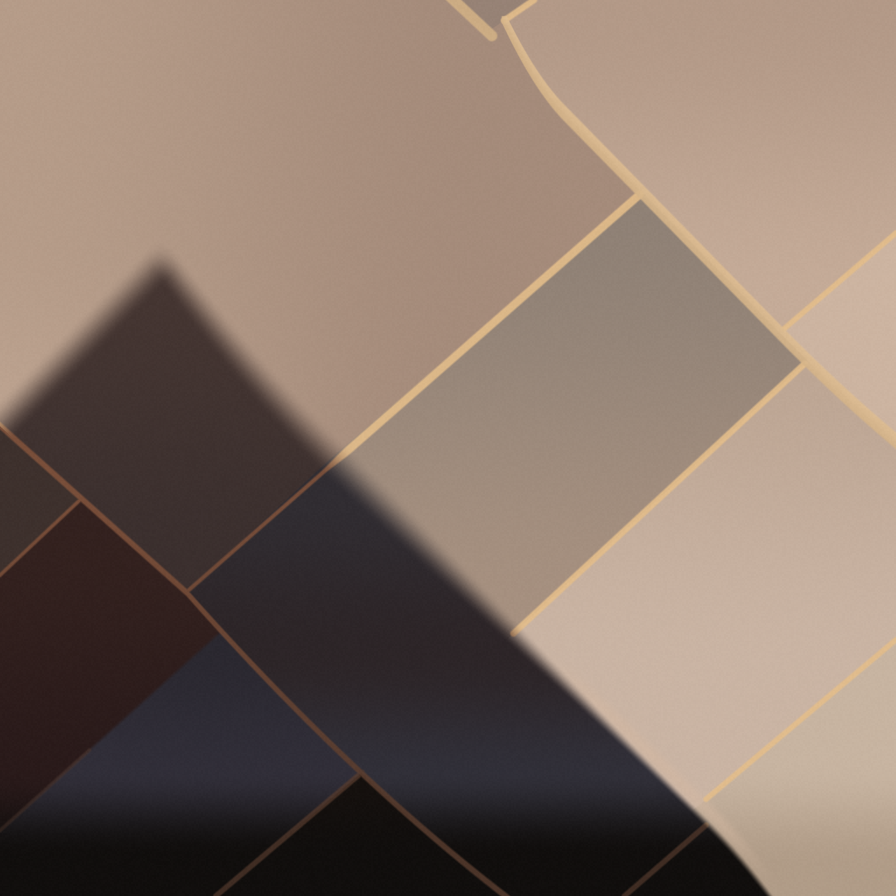
Write a WebGL 1 fragment shader that draws this background.

```glsl
precision highp float;
// Diagonal beige tiles with gold seams, crossed by a soft dark shadow.

uniform vec2 u_resolution;

float pixel;

float hash(vec2 p) {
  vec3 q = fract(vec3(p.xyx) * 0.1031);
  q += dot(q, q.yzx + 33.33);
  return fract((q.x + q.y) * q.z);
}

// Smooth 0..1 mask, one where d is positive.
float fill(float d) {
  return smoothstep(-pixel, pixel, d);
}

// Signed distance to the line a-b, positive on its left.
float side(vec2 p, vec2 a, vec2 b) {
  vec2 d = normalize(b - a);
  return d.x * (p.y - a.y) - d.y * (p.x - a.x);
}

// Soft-edged stroke from a distance.
float stroke(float d, float halfWidth) {
  float soft = max(pixel, 0.0015);
  return 1.0 - smoothstep(halfWidth - soft, halfWidth + soft, abs(d));
}

float seam(vec2 p, vec2 a, vec2 b, float halfWidth) {
  vec2 d = b - a;
  float t = clamp(dot(p - a, d) / dot(d, d), 0.0, 1.0);
  return stroke(length(p - a - d * t), halfWidth);
}

// Height above each long falling edge, scaled to a distance.
float aboveShadow(vec2 p) {
  float head = max(0.371 - p.x, 0.0);
  float tail = max(p.x - 0.788, 0.0);
  return 0.71 * (p.y - 0.49 + 0.978 * (p.x - 0.371) - head * head + 2.5 * tail * tail);
}

float aboveGold(vec2 p) {
  float head = max(0.63 - p.x, 0.0);
  float tail = max(p.x - 0.87, 0.0);
  return 0.7 * (p.y - 0.788 + 1.02 * (p.x - 0.714) - 8.0 * head * head - 0.7 * tail * tail);
}

float aboveCopper(vec2 p) {
  float x = p.x - 0.208;
  float tail = max(x, 0.0);
  return 0.72 * (p.y - 0.339 + 0.894 * min(x, 0.0) + tail * (1.13 - 0.5 * tail));
}

vec3 lightTiles(vec2 p, float gold) {
  // Large upper left tile
  vec3 color = mix(vec3(0.71, 0.61, 0.535), vec3(0.645, 0.545, 0.48), smoothstep(0.0, 0.55, p.x));
  color += 0.035 * smoothstep(0.75, 0.45, p.y) * smoothstep(0.45, 0.0, p.x);
  // Grey middle tile
  vec3 grey = mix(vec3(0.65, 0.565, 0.5), vec3(0.56, 0.505, 0.46), smoothstep(0.3, 0.78, p.y));
  color = mix(color, grey, fill(-side(p, vec2(0.371, 0.49), vec2(0.714, 0.783))));
  // Lower right tiles
  vec3 pale = mix(vec3(0.79, 0.705, 0.64), vec3(0.74, 0.65, 0.58), smoothstep(0.25, 0.6, p.y));
  color = mix(color, pale, fill(-side(p, vec2(0.573, 0.293), vec2(0.898, 0.594))));
  vec3 corner = mix(vec3(0.69, 0.61, 0.53), vec3(0.78, 0.705, 0.63), smoothstep(0.03, 0.15, p.y));
  color = mix(color, corner, fill(-side(p, vec2(0.788, 0.108), vec2(1.0, 0.286))));
  // Tiles beyond the long gold seam
  vec3 upper = mix(vec3(0.77, 0.67, 0.595), vec3(0.7, 0.6, 0.53), smoothstep(0.65, 1.0, p.y));
  upper = mix(upper, vec3(0.8, 0.705, 0.63), fill(-side(p, vec2(0.875, 0.633), vec2(1.0, 0.74))));
  color = mix(color, upper, fill(gold) * fill(p.x - 0.5625));
  // Small wedge at the top
  float wedge = fill(side(p, vec2(0.5625, 0.977), vec2(0.596, 1.0)));
  wedge *= fill(side(p, vec2(0.501, 1.0), vec2(0.556, 0.952)));
  return mix(color, vec3(0.59, 0.51, 0.46), wedge);
}

vec3 darkTiles(vec2 p, float copper) {
  // Upper brown tile and blue-black band
  vec3 color = mix(vec3(0.23, 0.185, 0.18), vec3(0.27, 0.21, 0.195), smoothstep(0.35, 0.7, p.y));
  vec3 band = mix(vec3(0.19, 0.185, 0.22), vec3(0.175, 0.145, 0.155), smoothstep(0.13, 0.27, p.y));
  band = mix(band, vec3(0.19, 0.175, 0.195), smoothstep(0.28, 0.45, p.y));
  color = mix(color, band, fill(-side(p, vec2(0.208, 0.339), vec2(0.371, 0.49))));
  // Tiles under the copper seam
  vec3 under = vec3(0.24, 0.19, 0.175);
  vec3 russet = mix(vec3(0.16, 0.1, 0.1), vec3(0.2, 0.13, 0.12), smoothstep(0.1, 0.4, p.y));
  under = mix(under, russet, fill(-side(p, vec2(0.0, 0.358), vec2(0.091, 0.4436))));
  vec3 blue = mix(vec3(0.19, 0.18, 0.22), vec3(0.165, 0.155, 0.185), smoothstep(0.13, 0.29, p.y));
  under = mix(under, blue, smoothstep(-0.003, 0.003, -side(p, vec2(0.0, 0.073), vec2(0.241, 0.29))));
  under = mix(under, vec3(0.085, 0.065, 0.055), fill(-side(p, vec2(0.241, 0.0), vec2(0.404, 0.138))));
  color = mix(under, color, fill(copper));
  return mix(vec3(0.065, 0.055, 0.05), color, smoothstep(0.045, 0.14, p.y));
}

void main() {
  vec2 p = gl_FragCoord.xy / u_resolution;
  pixel = 1.0 / min(u_resolution.x, u_resolution.y);
  float edge = aboveShadow(p);
  float gold = aboveGold(p);
  float copper = aboveCopper(p);

  // Shadow, blurred more toward its peak
  float blur = mix(0.005, 0.022, smoothstep(0.1, 0.5, p.y));
  float left = side(p, vec2(0.182, 0.711), vec2(0.0, 0.525));
  float shadow = smoothstep(blur, -blur, edge) * smoothstep(-0.022, 0.022, left);
  shadow = max(shadow, fill(-copper) * fill(0.5625 - p.x));

  // Pale ledge beside the shadow
  vec3 light = lightTiles(p, gold);
  float ledge = smoothstep(0.013, 0.0, abs(edge - 0.011)) * smoothstep(0.28, 0.2, p.y);
  light = mix(light, vec3(0.83, 0.72, 0.63), 0.5 * ledge * smoothstep(0.0, 0.1, p.y));
  vec3 color = mix(light, darkTiles(p, copper), shadow);

  // Thin seams, gold in light and copper in shade
  float lines = seam(p, vec2(0.208, 0.339), vec2(0.714, 0.783), mix(0.0045, 0.0022, shadow));
  lines = max(lines, seam(p, vec2(0.573, 0.293), vec2(0.898, 0.594), 0.0035));
  lines = max(lines, seam(p, vec2(0.788, 0.108), vec2(1.0, 0.286), 0.003));
  lines = max(lines, seam(p, vec2(0.875, 0.633), vec2(1.0, 0.74), 0.003));
  lines = max(lines, seam(p, vec2(0.5625, 0.977), vec2(0.596, 1.0), 0.0035));
  lines = max(lines, 0.8 * seam(p, vec2(0.697, 0.0), vec2(0.788, 0.079), 0.003));
  lines = max(lines, seam(p, vec2(0.0, 0.358), vec2(0.091, 0.4436), 0.002));
  lines = max(lines, 0.4 * seam(p, vec2(0.0, 0.073), vec2(0.1, 0.163), 0.002));
  lines = max(lines, 0.8 * seam(p, vec2(0.241, 0.0), vec2(0.404, 0.138), 0.003));
  lines = max(lines, stroke(copper, 0.003) * fill(0.57 - p.x));
  vec3 copperColor = mix(vec3(0.32, 0.22, 0.17), vec3(0.5, 0.32, 0.23), smoothstep(0.0, 0.5, p.y));
  color = mix(color, mix(vec3(0.89, 0.74, 0.54), copperColor, shadow), 0.9 * lines);

  // Broad rounded gold seam and its stub
  float broad = stroke(gold, 0.0065) * fill(p.x - 0.56) * fill(0.982 - p.y);
  broad = max(broad, seam(p, vec2(0.501, 1.005), vec2(0.549, 0.96), 0.006));
  color = mix(color, vec3(0.85, 0.72, 0.55) + 3.0 * clamp(gold, -0.01, 0.01), 0.9 * broad);

  color += (hash(floor(p * 512.0)) - 0.5) * 0.012;
  gl_FragColor = vec4(color, 1.0);
}
```
